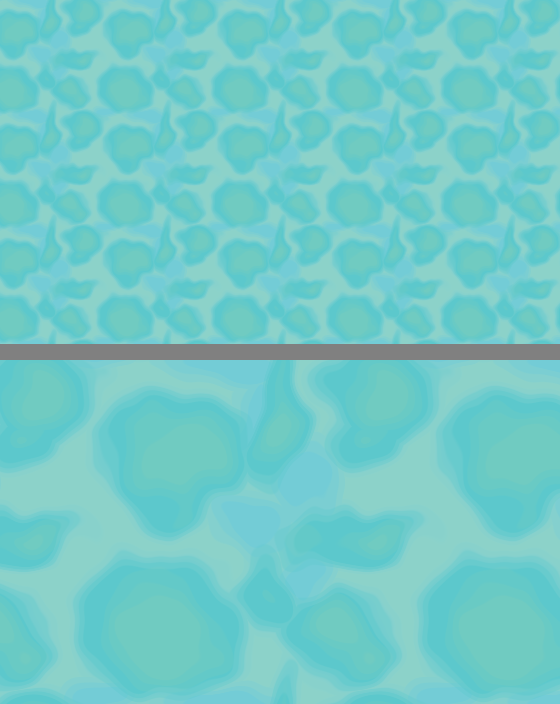
Top: the whole. Bottom: its middle third, enlarged.
Reproduce this texture procedurally as a Shadertoy shader.

```glsl
// Repeating shallow-water pattern: teal pools in a web of pale and blue ripples.

const float ROWS = 3.0;                        // tiles from bottom to top
const vec3 TEAL  = vec3(0.36, 0.785, 0.80);
const vec3 GREEN = vec3(0.44, 0.795, 0.755);
const vec3 PALE  = vec3(0.55, 0.825, 0.79);
const vec3 BLUE  = vec3(0.45, 0.80, 0.84);

// Pools within a tile: centre, radii
const vec4 POOLS[8] = vec4[8](
    vec4(0.09, 0.24, 0.23, 0.22), vec4(0.16, 0.71, 0.23, 0.17),
    vec4(0.41, 0.33, 0.09, 0.13), vec4(0.59, 0.19, 0.16, 0.14),
    vec4(0.67, 0.48, 0.19, 0.07), vec4(0.43, 0.85, 0.08, 0.22),
    vec4(0.75, 0.90, 0.18, 0.15), vec4(0.69, 0.77, 0.11, 0.10));

// Blue stretches of the web: centre, radii
const vec4 CURRENTS[6] = vec4[6](
    vec4(0.39, 0.52, 0.12, 0.07), vec4(0.34, 0.86, 0.05, 0.14),
    vec4(0.53, 0.64, 0.09, 0.12), vec4(0.28, 0.00, 0.16, 0.07),
    vec4(0.53, 0.38, 0.06, 0.09), vec4(0.93, 0.04, 0.10, 0.06));

// Random unit gradient at a lattice point
vec2 gradient(vec2 cell, float seed) {
    float h = fract(sin(dot(cell, vec2(127.1, 311.7)) + seed * 74.7) * 4375.85);
    float angle = 6.28319 * h;
    return vec2(cos(angle), sin(angle));
}

// Gradient noise over the unit tile, with a whole number of lattice cells
float tileNoise(vec2 p, float cells, float seed) {
    p *= cells;
    vec2 i = floor(p);
    vec2 f = p - i;
    vec2 u = f * f * f * (f * (f * 6.0 - 15.0) + 10.0);
    vec2 lo = mod(i, cells);
    vec2 hi = mod(i + 1.0, cells);
    float a = dot(gradient(lo, seed), f);
    float b = dot(gradient(vec2(hi.x, lo.y), seed), f - vec2(1.0, 0.0));
    float c = dot(gradient(vec2(lo.x, hi.y), seed), f - vec2(0.0, 1.0));
    float d = dot(gradient(hi, seed), f - 1.0);
    return mix(mix(a, b, u.x), mix(c, d, u.x), u.y);
}

// Bends the outlines into wavy shapes
vec2 ripple(vec2 p) {
    vec2 broad = vec2(tileNoise(p, 4.0, 1.0), tileNoise(p, 4.0, 2.0));
    vec2 fine = vec2(tileNoise(p, 9.0, 3.0), tileNoise(p, 9.0, 4.0));
    return p + 0.09 * broad + 0.045 * fine;
}

// Approximate distance to an ellipse that repeats with the tile
float ellipseDistance(vec2 p, vec4 ellipse) {
    vec2 d = p - ellipse.xy;
    d -= round(d);
    return (length(d / ellipse.zw) - 1.0) * sqrt(ellipse.z * ellipse.w);
}

// Stepped cover from 0 to 1 as distance falls below three nested levels
float terraces(float dist, float level, float spacing, float pixel) {
    float cover = 0.0;
    for (int i = 0; i < 3; i++) {
        float edge = level - spacing * float(i);
        cover += smoothstep(pixel, -pixel, dist - edge);
    }
    return cover / 3.0;
}

void mainImage(out vec4 fragColor, in vec2 fragCoord) {
    float pixel = ROWS / iResolution.y;
    vec2 tile = fragCoord * pixel;
    vec2 p = ripple(tile);

    float pool = 1.0;
    for (int i = 0; i < 8; i++) pool = min(pool, ellipseDistance(p, POOLS[i]));
    float current = 1.0;
    for (int i = 0; i < 6; i++) current = min(current, ellipseDistance(p, CURRENTS[i]));

    // Web between the pools, with thin blue rims
    float rim = terraces(pool, 0.035, 0.015, pixel);
    float blueCover = max(terraces(current, 0.02, 0.025, pixel), 0.45 * rim);
    vec3 web = mix(PALE, BLUE, blueCover);

    // Pools with greener middles
    float depth = pool + 0.09 * tileNoise(tile, 5.0, 5.0);
    vec3 water = mix(TEAL, GREEN, terraces(depth, -0.045, 0.025, pixel));

    vec3 color = mix(web, water, terraces(pool, 0.015, 0.017, pixel));
    fragColor = vec4(color, 1.0);
}
```
